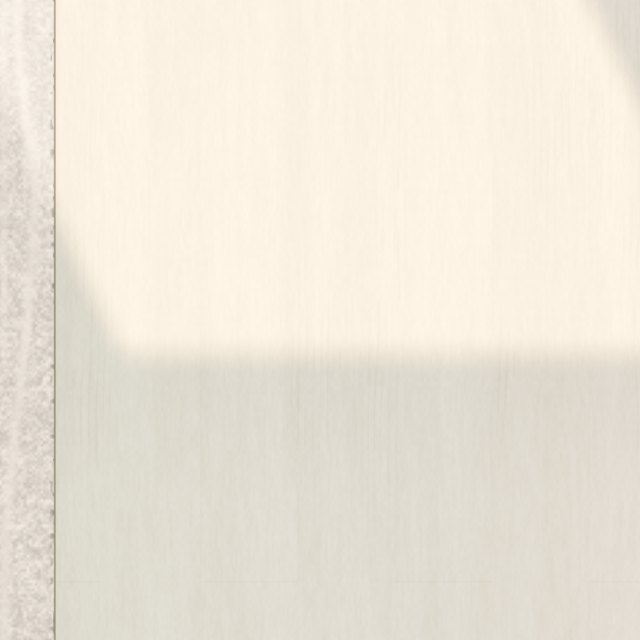
Write a Shadertoy shader that draws this texture.

```glsl
// Pale wood floor beside a strip of speckled carpet, seen from above.
// A soft-edged patch of sunlight is the product of three blurred half-planes;
// grain is stretched value noise, and planks repeat across the width.
#define SEAM_X 0.0846
#define PLANK_WIDTH 0.152
#define PLANK_OFFSET 0.009
#define PENUMBRA 0.034
#define GRAIN_AMOUNT 0.022
#define SPECKLE_AMOUNT 0.17
#define FLOOR_SUN vec3(0.987, 0.951, 0.894)
#define FLOOR_SHADE vec3(0.882, 0.862, 0.818)
#define CARPET_SUN vec3(0.945, 0.915, 0.875)
#define CARPET_SHADE vec3(0.872, 0.842, 0.805)

float hash(vec2 p) {
    return fract(sin(dot(p, vec2(127.1, 311.7))) * 43758.5453);
}

float noise(vec2 p) {
    vec2 cell = floor(p), f = fract(p);
    f = f * f * (3.0 - 2.0 * f);
    return mix(mix(hash(cell), hash(cell + vec2(1, 0)), f.x),
               mix(hash(cell + vec2(0, 1)), hash(cell + vec2(1, 1)), f.x), f.y);
}

// Soft line of given half width, measured from its centre
float softLine(float d, float halfWidth) {
    return 1.0 - smoothstep(0.0, halfWidth, abs(d));
}

// Blurred half-plane: 1 on the side the normal points to
float halfPlane(vec2 p, vec2 origin, vec2 normal, float blur) {
    return smoothstep(-blur, blur, dot(p - origin, normalize(normal)));
}

float sunlight(vec2 p) {
    float lower = halfPlane(p, vec2(0.5, 0.447), vec2(0.0, 1.0), PENUMBRA);
    float left = halfPlane(p, vec2(0.13, 0.575), vec2(0.90, 0.43), PENUMBRA * 0.85);
    float right = halfPlane(p, vec2(0.96, 0.915), vec2(-0.90, -0.434), PENUMBRA * 0.85);
    return lower * left * right;
}

// Signed brightness change of the wood
float woodGrain(vec2 p) {
    float plank = floor((p.x - PLANK_OFFSET) / PLANK_WIDTH);
    float across = fract((p.x - PLANK_OFFSET) / PLANK_WIDTH);
    float x = p.x + 0.006 * noise(vec2(p.x * 9.0, p.y * 3.0));

    float broad = noise(vec2(x * 28.0, p.y * 1.6)) - 0.5;
    float streak = noise(vec2(x * 90.0, p.y * 6.0 + plank * 7.0)) - 0.5;
    float fine = noise(vec2(x * 230.0, p.y * 32.0)) - 0.5;
    float fibre = noise(p * vec2(300.0, 150.0)) - 0.5;
    float grain = 0.75 * broad + 0.5 * streak + 0.6 * fine + 0.6 * fibre;

    // Sparse, broken bundles of thin dark veins
    float bundle = smoothstep(0.6, 0.85, noise(vec2(p.x * 13.0 + 4.0, p.y * 2.5)));
    float vein = pow(0.5 + 0.5 * sin(x * 560.0 + 6.0 * noise(p * vec2(20.0, 6.0))), 4.0);
    float broken = smoothstep(0.25, 0.7, noise(vec2(x * 70.0, p.y * 18.0)));
    grain -= 0.65 * bundle * vein * broken;

    // Plank tone, faint long edges and staggered end joints
    grain += 0.3 * (hash(vec2(plank, 3.0)) - 0.5);
    float edge = min(across, 1.0 - across) * PLANK_WIDTH;
    grain -= 0.3 * softLine(edge, 0.003) * noise(vec2(plank, p.y * 9.0));
    float oddPlank = mod(plank, 2.0);
    float jointY = mix(0.091, 0.853, oddPlank);
    float joint = softLine(p.y - jointY, 0.0025) * mix(1.0, 0.3, oddPlank);
    joint *= 0.4 + 0.6 * noise(vec2(p.x * 40.0, 2.0));
    return GRAIN_AMOUNT * (grain - 0.8 * joint);
}

vec3 woodFloor(vec2 p, float sun) {
    vec3 shade = FLOOR_SHADE;
    // Slightly cooler on the left, dimmer just under the light edge
    shade += mix(vec3(-0.008, 0.003, 0.0), vec3(0.004, 0.0, 0.003), p.x);
    shade -= 0.014 * smoothstep(0.2, 0.42, p.y);
    vec3 color = mix(shade, FLOOR_SUN, sun);
    // Warm fringe within the penumbra
    color += vec3(0.008, 0.0, -0.008) * 4.0 * sun * (1.0 - sun);
    float grain = woodGrain(p) * mix(1.05, 0.7, sun);
    return color + grain * vec3(0.85, 1.0, 1.2);
}

vec3 carpet(vec2 p, float sun) {
    vec3 color = mix(CARPET_SHADE, CARPET_SUN, sun);
    float speckle = 0.5 * noise(p * 130.0) + 0.5 * noise(p * 230.0 + 17.0) - 0.5;
    float patches = noise(p * vec2(45.0, 22.0)) - 0.5;

    // Pale raised bands: one sweeps across, one hugs the outer side
    float bandX = mix(0.006, 0.054, smoothstep(0.05, 0.72, p.y));
    bandX -= 0.026 * smoothstep(0.68, 0.95, p.y);
    float band = softLine(p.x - bandX, 0.015);
    float second = softLine(p.x - 0.006, 0.012) * smoothstep(0.35, 0.5, p.y);
    float pale = max(band, 0.7 * second);
    color += 0.035 * pale + 0.02 * patches;
    color += SPECKLE_AMOUNT * speckle * (1.0 - 0.7 * pale) * mix(1.0, 0.55, sun);

    // Sparse dark tufts along the seam
    float tufts = smoothstep(0.6, 0.9, noise(vec2(p.x * 200.0, p.y * 110.0)));
    return color - 0.2 * tufts * smoothstep(0.010, 0.0, SEAM_X - p.x);
}

void mainImage(out vec4 fragColor, in vec2 fragCoord) {
    vec2 p = fragCoord / iResolution.xy;
    float pixel = 1.0 / iResolution.x;
    float sun = sunlight(p);

    float onFloor = smoothstep(-pixel, pixel, p.x - SEAM_X);
    vec3 color = mix(carpet(p, sun), woodFloor(p, sun), onFloor);

    // Narrow gap and its faint shadow on the floor side
    float gap = softLine(p.x - SEAM_X - 0.001, 0.0028);
    color *= 1.0 - vec3(0.27, 0.30, 0.36) * gap;
    color *= 1.0 - 0.02 * onFloor * smoothstep(0.012, 0.0, p.x - SEAM_X);

    fragColor = vec4(clamp(color, 0.0, 1.0), 1.0);
}
```
